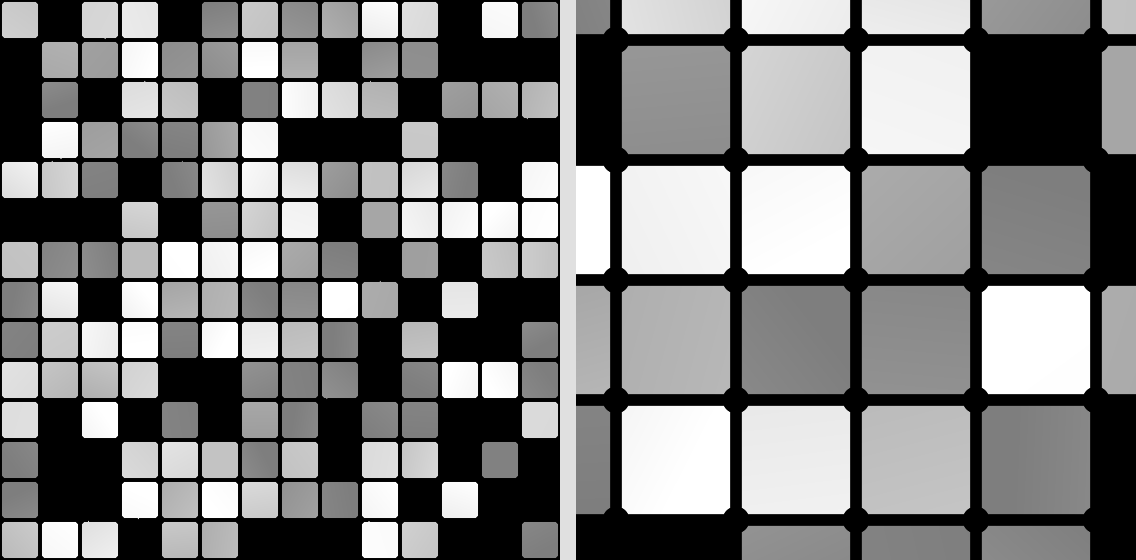
Left: the whole. Right: its middle third, enlarged.
Reproduce this pattern procedurally as a Shadertoy shader.

```glsl
// Square grid of softly shaded grey tiles with nicked corners and random gaps on black.

#define CELLS 14.0        // tiles across and down
#define TILE_HALF 0.452   // half tile side, in cells
#define NICK_RADIUS 0.112 // round cut at each grid crossing
#define LIT_SHARE 0.69    // share of cells holding a tile
#define CLUMPING 0.10     // how strongly gaps gather together
#define DARKEST 0.505     // lower limit of tile brightness
#define TONE_RANGE 0.64   // brightness spread below white
#define TONE_BIAS 1.5     // above 1 favours bright tiles
#define SHADE 0.075       // strongest gradient across a tile
#define FLECK_SHARE 0.12  // share of tiles with an edge fleck
#define FLECK_RADIUS 0.014

const float TAU = 6.2831853;

float hash(vec2 cell, float salt) {
    vec3 q = fract(vec3(cell, salt) * vec3(0.1031, 0.1030, 0.0973));
    q += dot(q, q.yzx + 33.33);
    return fract((q.x + q.y) * q.z);
}

float boxDistance(vec2 p, float halfSide) {
    vec2 d = abs(p) - halfSide;
    return length(max(d, 0.0)) + min(max(d.x, d.y), 0.0);
}

// Square minus a disc at every grid crossing.
float tileDistance(vec2 p) {
    float disc = length(abs(p) - 0.5) - NICK_RADIUS;
    return max(boxDistance(p, TILE_HALF), -disc);
}

// Layered sines vary the density, thinning toward the lower right.
float isLit(vec2 cell) {
    float waves = sin(cell.x * 0.9 + cell.y * 0.4) + sin(cell.y * 1.1 - cell.x * 0.3 + 2.0);
    float slope = (cell.y - cell.x) / CELLS;
    float share = LIT_SHARE + CLUMPING * (0.5 * waves + slope);
    return step(hash(cell, 11.0), share);
}

// Random base tone with a faint linear gradient in a random direction.
float tileTone(vec2 cell, vec2 p) {
    float base = max(DARKEST, 1.0 - TONE_RANGE * pow(hash(cell, 23.0), TONE_BIAS));
    float angle = TAU * hash(cell, 37.0);
    float slope = SHADE * hash(cell, 41.0);
    float tone = base + slope * dot(p, vec2(cos(angle), sin(angle)));
    return clamp(tone, DARKEST - 0.01, 1.0);
}

// Tiny bright speck just outside the top or bottom edge of a few tiles.
float fleckDistance(vec2 cell, vec2 p) {
    float side = hash(cell, 53.0) < 0.5 ? -1.0 : 1.0;
    vec2 spot = vec2(0.7 * (hash(cell, 59.0) - 0.5), side * (TILE_HALF + FLECK_RADIUS));
    return length(p - spot) - FLECK_RADIUS;
}

void mainImage(out vec4 fragColor, in vec2 fragCoord) {
    vec2 grid = fragCoord / iResolution.xy * CELLS;
    vec2 cell = floor(grid);
    vec2 p = fract(grid) - 0.5;
    float aa = 0.5 * CELLS / min(iResolution.x, iResolution.y);

    float cover = 1.0 - smoothstep(-aa, aa, tileDistance(p));
    float fleck = 1.0 - smoothstep(-aa, aa, fleckDistance(cell, p));
    fleck *= step(hash(cell, 61.0), FLECK_SHARE);

    float grey = tileTone(cell, p) * max(cover, fleck) * isLit(cell);
    fragColor = vec4(vec3(grey), 1.0);
}
```
